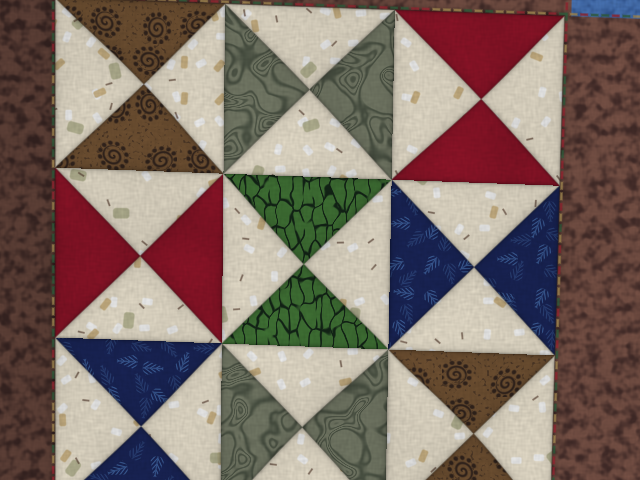
Give the GLSL for this pattern, as a Shadertoy shader.

```glsl
// Patchwork quilt: a 3-column grid of hourglass blocks in printed cotton, set in a
// mottled brown border. Each block is split by its diagonals; the dyed pair alternates
// between vertical and horizontal, and every dye has its own procedural print.

const float BLOCK = 0.354;   // block side, in canvas heights
const float TAU = 6.2832;

vec2 hash2(vec2 c) {
    return fract(sin(vec2(dot(c, vec2(127.1, 311.7)), dot(c, vec2(269.5, 183.3)))) * 43758.5);
}

float corner(vec2 cell, vec2 f, vec2 o) {
    return dot(hash2(cell + o) * 2.0 - 1.0, f - o);
}

float gradientNoise(vec2 p) {
    vec2 i = floor(p), f = fract(p), w = f * f * (3.0 - 2.0 * f);
    return mix(mix(corner(i, f, vec2(0, 0)), corner(i, f, vec2(1, 0)), w.x),
               mix(corner(i, f, vec2(0, 1)), corner(i, f, vec2(1, 1)), w.x), w.y);
}

float cover(float d, float px) { return 1.0 - smoothstep(-px, px, d); }

// Jittered, rotated local coordinates in xy and a random value in z
vec3 scatter(vec2 p, float pitch, float seed) {
    vec2 h = hash2(floor(p / pitch) + seed);
    vec2 l = (fract(p / pitch) - 0.5 - 0.4 * (h - 0.5)) * pitch;
    float a = TAU * fract(h.x * 7.0), c = cos(a), s = sin(a);
    return vec3(mat2(c, s, -s, c) * l, fract(h.y * 17.0));
}

float chips(vec2 p, float pitch, vec2 size, float density, float px) {
    vec3 s = scatter(p, pitch, pitch * 900.0);
    float round_ = 0.6 * min(size.x, size.y);
    float d = length(max(abs(s.xy) - size + round_, 0.0)) - round_;
    return cover(d, px) * step(s.z, density);
}

vec3 creamPrint(vec2 p, float px) {
    vec3 col = vec3(0.83, 0.80, 0.73);
    col = mix(col, vec3(0.88, 0.89, 0.91), 0.75 * chips(p, 0.055, vec2(0.011, 0.007), 0.55, px));
    col = mix(col, vec3(0.70, 0.60, 0.41), 0.8 * chips(p, 0.083, vec2(0.013, 0.007), 0.32, px));
    col = mix(col, vec3(0.61, 0.61, 0.48), 0.8 * chips(p, 0.101, vec2(0.017, 0.011), 0.35, px));
    return mix(col, vec3(0.33, 0.24, 0.19), 0.8 * chips(p, 0.067, vec2(0.007, 0.0016), 0.42, px));
}

// Spiral curl inside a ring of beads
float paisley(vec2 p, float px) {
    vec2 l = scatter(p, 0.092, 3.0).xy * vec2(1.0, 0.85);
    float r = length(l), a = atan(l.y, l.x);
    float curl = abs(fract(r / 0.011 - a / TAU) - 0.5) * 0.011 - 0.0022;
    vec2 bead = vec2(r - 0.025, (fract(a * 12.0 / TAU) - 0.5) * 0.013);
    return max(cover(max(curl, r - 0.020), px), cover(length(bead) - 0.0042, px));
}

float foliage(vec2 p, float px) {
    vec2 w = p + 0.035 * vec2(gradientNoise(p * 15.0), gradientNoise(p * 15.0 + 9.0));
    float n = gradientNoise(w * 21.0);
    float outline = cover(abs(n) - 0.045, px * 21.0);
    float veins = cover(0.35 - sin(n * 55.0), px * 500.0) * smoothstep(0.08, 0.14, n);
    return max(outline, veins);
}

// Borders of tall Voronoi cells, broken here and there into open twigs
float branches(vec2 p, float px) {
    vec2 q = p * vec2(43.0, 19.0) + 0.7 * gradientNoise(p * 30.0);
    vec2 cell = floor(q);
    float near = 9.0, next = 9.0;
    for (int i = 0; i < 9; i++) {
        vec2 c = cell + vec2(i % 3 - 1, i / 3 - 1);
        float d = length(c + 0.15 + 0.7 * hash2(c) - q);
        next = min(next, max(near, d));
        near = min(near, d);
    }
    return cover(next - near - 0.11, px * 38.0) * smoothstep(-0.35, -0.15, gradientNoise(p * 33.0));
}

float sprigs(vec2 p, float seed, float px) {
    vec2 l = scatter(p, 0.072, seed).xy;
    float side = abs(l.x);
    float stem = max(side - 0.0012, abs(l.y) - 0.021);
    float barb = abs(fract((l.y - 1.5 * side) / 0.012) - 0.5) * 0.012 - 0.0022;
    barb = max(max(barb, side - 0.010 * (1.0 - l.y / 0.03)), length(l) - 0.021);
    return cover(min(stem, barb), px);
}

vec3 dyedPrint(int dye, vec2 p, float px) {
    if (dye == 0) {
        float specks = 0.45 * smoothstep(0.1, 0.4, gradientNoise(p * 150.0));
        return mix(vec3(0.40, 0.29, 0.18), vec3(0.14, 0.10, 0.09), max(specks, 0.85 * paisley(p, px)));
    }
    if (dye == 1) return mix(vec3(0.42, 0.44, 0.37), vec3(0.24, 0.27, 0.22), 0.8 * foliage(p, px));
    if (dye == 2) return vec3(0.50, 0.07, 0.14) * (1.0 + 0.12 * gradientNoise(p * 9.0));
    if (dye == 3) return mix(vec3(0.23, 0.41, 0.19), vec3(0.05, 0.10, 0.07), 0.9 * branches(p, px));
    float fern = max(sprigs(p, 5.0, px), 0.5 * sprigs(p + 0.036, 23.0, px));
    return mix(vec3(0.09, 0.13, 0.31), vec3(0.24, 0.38, 0.60), 0.8 * fern);
}

vec3 mottle(vec2 p, vec3 dark, vec3 light) {
    float n = gradientNoise(p * vec2(36.0, 46.0)) + 0.5 * gradientNoise(p * 95.0);
    return mix(dark, light, smoothstep(-0.5, 0.25, n));
}

// Dashed thread; each dash picks green, gold or red
vec3 stitch(vec3 col, float across, float along, float px) {
    float pick = hash2(vec2(floor(along / 0.022), 4.0)).x;
    vec3 thread = pick < 0.4 ? vec3(0.18, 0.34, 0.22) : pick < 0.75 ? vec3(0.60, 0.50, 0.30) : vec3(0.55, 0.14, 0.18);
    float dash = max(abs(across) - 0.0026, abs(fract(along / 0.022) - 0.5) * 0.022 - 0.008);
    return mix(col, thread, 0.85 * cover(dash, px));
}

void mainImage(out vec4 fragColor, in vec2 fragCoord) {
    float px = 1.0 / iResolution.y;
    vec2 p = vec2(fragCoord.x, iResolution.y - fragCoord.y) * px;

    // Slightly skewed block grid, rows counted from the top
    vec2 g = vec2((p.x - 0.115) / (BLOCK - 0.0095 * p.y), (p.y + 0.009 - 0.036 * p.x) / BLOCK);
    vec2 id = clamp(floor(g), 0.0, 2.0);
    vec2 f = g - id - 0.5;
    vec2 bulge = 1.0 - 4.0 * min(f * f, 0.25);
    f -= 0.05 * (hash2(id + 2.0) - 0.5) * bulge.x * bulge.y;

    // Hourglass block
    int dyes[9] = int[9](0, 1, 2, 2, 3, 4, 4, 1, 0);
    float diagonal = (abs(f.x) - abs(f.y)) * 0.707 * BLOCK;
    float turn = mod(id.x + id.y, 2.0) < 0.5 ? 1.0 : -1.0;
    vec3 dyed = dyedPrint(dyes[int(id.x + 3.0 * id.y)], p, px);
    vec3 col = mix(creamPrint(p, px), dyed, cover(diagonal * turn, px));
    float seam = min(abs(diagonal), abs(0.5 - max(abs(f.x), abs(f.y))) * BLOCK);
    col *= 1.0 - 0.25 * exp(-seam / 0.003) - 0.06 * exp(-seam / 0.02);

    // Border and blue corner piece
    float frame = max(abs(g.x - 1.5) - 1.5, -g.y) * BLOCK;
    vec3 border = mottle(p, vec3(0.23, 0.15, 0.14), vec3(0.41, 0.28, 0.24));
    border *= mix(0.85, 1.05, smoothstep(0.0, 1.2, p.x));
    vec3 blue = mottle(p, vec3(0.17, 0.30, 0.52), vec3(0.27, 0.43, 0.67));
    border = mix(border, blue, cover(max(3.04 - g.x, g.y) * BLOCK, px));
    border *= 1.0 - 0.4 * exp(-abs(frame) / 0.006);
    col = mix(border, col, cover(frame, px));

    // Edge stitching, weave and soft puckers
    col = stitch(col, (abs(g.x - 1.5) - 1.512) * BLOCK, p.y + step(1.5, g.x) * 3.1, px);
    col = stitch(col, (g.y + 0.012) * BLOCK, p.x + 7.0, px);
    float weave = gradientNoise(p * vec2(60, 190)) + gradientNoise(p * vec2(190, 60));
    col *= 1.0 + 0.07 * weave + 0.06 * gradientNoise(p * 5.0);
    fragColor = vec4(col, 1.0);
}
```
